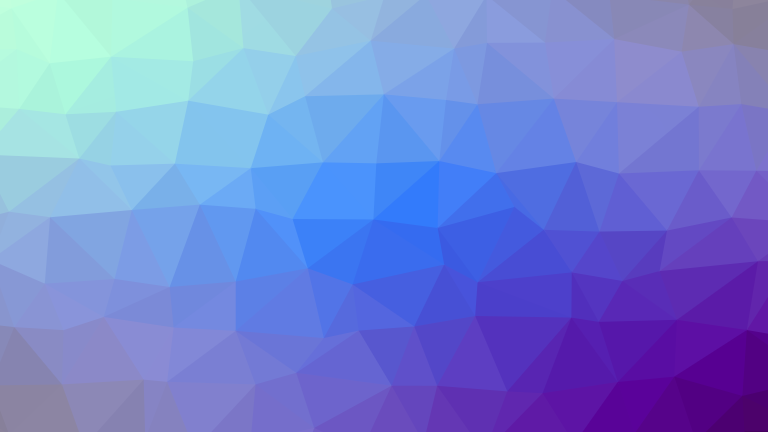
Reproduce this background procedurally as a Shadertoy shader.

```glsl
// Low-poly mesh of flat triangles shaded from mint through blue to deep purple

vec2 hash2(vec2 p) {
    vec3 q = fract(p.xyx * vec3(0.1031, 0.1030, 0.0973));
    q += dot(q, q.yzx + 33.33);
    return fract((q.xx + q.yz) * q.zy);
}

float ramp(float a, float b, float t) {
    return clamp((t - a) / (b - a), 0.0, 1.0);
}

// Colour field; uv runs from the top left (0,0) to the bottom right (1,1)
vec3 gradientColor(vec2 uv) {
    float t = 0.5 * (uv.x + uv.y);
    float offDiagonal = abs(uv.x - uv.y);

    vec3 color = mix(vec3(0.75, 1.0, 0.86), vec3(0.68, 0.98, 0.87), ramp(0.0, 0.14, t));
    color = mix(color, vec3(0.57, 0.82, 0.93), ramp(0.14, 0.27, t));
    color = mix(color, vec3(0.19, 0.49, 1.0), ramp(0.27, 0.5, t));
    color = mix(color, vec3(0.33, 0.16, 0.72), ramp(0.5, 0.75, t));
    color = mix(color, vec3(0.35, 0.0, 0.6), ramp(0.75, 0.88, t));
    color = mix(color, vec3(0.28, 0.0, 0.38), ramp(0.88, 1.0, t));

    // The two remaining corners fade to lavender, then to grey
    float fade = smoothstep(0.0, 0.7, offDiagonal) * (1.0 - 1.9 * abs(t - 0.5));
    color = mix(color, vec3(0.59, 0.55, 0.8), 0.92 * clamp(fade, 0.0, 1.0));
    return mix(color, vec3(0.54, 0.51, 0.6), smoothstep(0.6, 1.0, offDiagonal));
}

// Mesh vertex: a grid point pushed off its place
vec2 meshVertex(vec2 id) {
    vec2 jitter = (hash2(id + 17.0) - 0.5) * vec2(0.72, 0.5);
    return (id + jitter) * vec2(0.1435, 0.1285) - vec2(0.0, 0.01);
}

// Signed distance to the line a-b, positive on the side of c
float edgeDistance(vec2 p, vec2 a, vec2 b, vec2 c) {
    vec2 normal = normalize(vec2(a.y - b.y, b.x - a.x));
    return dot(p - a, normal) * sign(dot(c - a, normal));
}

// Adds one flat triangle, with its coverage in the fourth component
void addTriangle(inout vec4 sum, vec2 p, vec2 a, vec2 b, vec2 c) {
    float d = min(edgeDistance(p, a, b, c),
              min(edgeDistance(p, b, c, a), edgeDistance(p, c, a, b)));
    float coverage = clamp(d * iResolution.y + 0.5, 0.0, 1.0);
    if (coverage > 0.0) {
        vec2 center = (a + b + c) / 3.0;
        vec2 uv = center * vec2(iResolution.y / iResolution.x, 1.0);
        vec3 color = gradientColor(clamp(uv, 0.0, 1.0));
        color += 0.025 * (hash2(floor(center * 400.0)).x - 0.5);
        sum += vec4(color, 1.0) * coverage;
    }
}

void mainImage(out vec4 fragColor, in vec2 fragCoord) {
    vec2 p = fragCoord / iResolution.y;
    p.y = 1.0 - p.y;
    vec2 cell = floor((p + vec2(0.0, 0.01)) / vec2(0.1435, 0.1285));

    // A faint base keeps any sliver between triangles filled
    vec2 uv = p * vec2(iResolution.y / iResolution.x, 1.0);
    vec4 sum = vec4(gradientColor(uv), 1.0) * 0.001;

    for (int j = -1; j <= 1; j++) {
        for (int i = -1; i <= 1; i++) {
            vec2 id = cell + vec2(i, j);
            vec2 a = meshVertex(id);
            vec2 b = meshVertex(id + vec2(1, 0));
            vec2 c = meshVertex(id + vec2(1, 1));
            vec2 d = meshVertex(id + vec2(0, 1));

            // Split each quad along its shorter diagonal
            if (distance(a, c) < distance(b, d)) {
                addTriangle(sum, p, a, b, c);
                addTriangle(sum, p, a, c, d);
            } else {
                addTriangle(sum, p, a, b, d);
                addTriangle(sum, p, b, c, d);
            }
        }
    }
    fragColor = vec4(clamp(sum.rgb / sum.a, 0.0, 1.0), 1.0);
}
```
